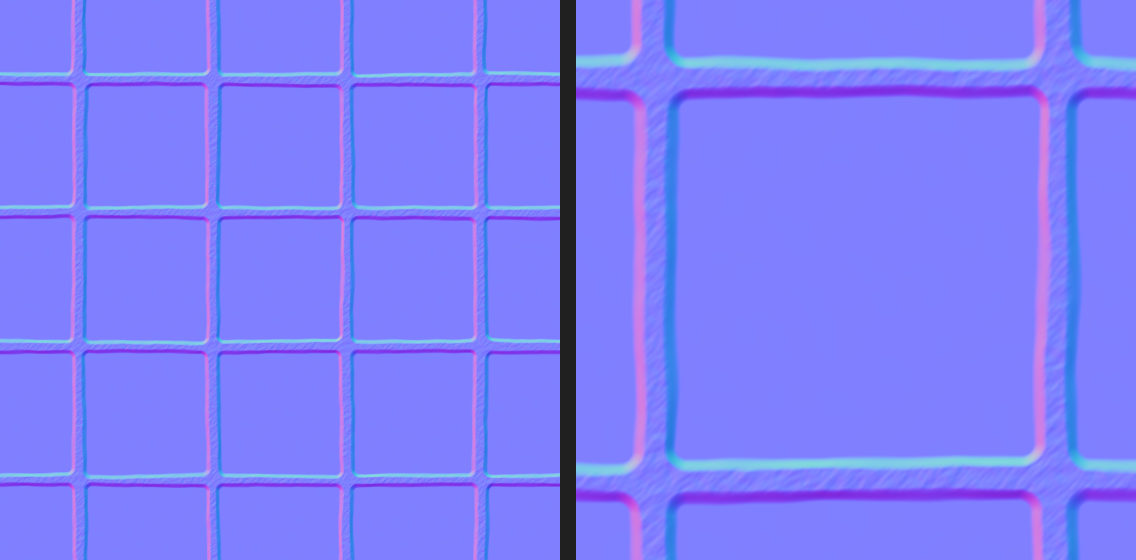
Left, the full canvas; right, a detail of the centre.
Give the GLSL for this texture map, as a Shadertoy shader.

```glsl
// Signed random pair per lattice point
vec2 hash2(vec2 p) {
    vec2 s = vec2(dot(p, vec2(127.1, 311.7)), dot(p, vec2(269.5, 183.3)));
    return 2.0 * fract(sin(s) * 43758.5) - 1.0;
}

float gradientNoise(vec2 p) {
    vec2 i = floor(p), f = p - i;
    vec2 u = f * f * f * (f * (f * 6.0 - 15.0) + 10.0);
    vec2 e = vec2(1, 0);
    float a = dot(hash2(i), f);
    float b = dot(hash2(i + e.xy), f - e.xy);
    float c = dot(hash2(i + e.yx), f - e.yx);
    float d = dot(hash2(i + e.xx), f - e.xx);
    return mix(mix(a, b, u.x), mix(c, d, u.x), u.y);
}

// Rounded tile whose four edges are each shifted and tilted a little
float tileDistance(vec2 p, vec2 id) {
    vec2 q = p - id;
    vec2 side = step(0.0, q);
    vec2 edgeX = hash2(id * 2.0 + vec2(side.x, 0) + 17.0);
    vec2 edgeY = hash2(id * 2.0 + vec2(0, side.y) + 91.5);
    vec2 extent = vec2(0.459, 0.463)
                + 0.007 * vec2(edgeX.x, edgeY.x)
                + 0.018 * vec2(edgeX.y, edgeY.y) * q.yx;
    vec2 d = abs(q) - extent + 0.045;
    return length(max(d, 0.0)) + min(max(d.x, d.y), 0.0) - 0.045;
}

float surfaceHeight(vec2 p) {
    // Hand-cut wobble of the edges
    vec2 warped = p + 0.012 * vec2(gradientNoise(p * 3.7 + 5.3), gradientNoise(p * 3.7 + 41.8))
                    + 0.004 * vec2(gradientNoise(p * 11.0 + 23.1), gradientNoise(p * 11.0 + 67.4));

    // Nearest of the four surrounding tiles
    float d = 1.0;
    for (int k = 0; k < 4; k++)
        d = min(d, tileDistance(warped, floor(warped) + vec2(k & 1, k >> 1)));

    // Raised tile with a bevel of uneven steepness
    float bevel = 0.018 * (1.0 + 0.45 * gradientNoise(p * 4.3 + 12.6));
    float tile = 0.019 * (1.0 - smoothstep(-bevel, bevel, d));

    // Slanted grain in the grout, barely present on the tiles
    vec2 slanted = vec2(p.x + p.y, (p.y - p.x) * 2.0);
    float grain = gradientNoise(slanted * 13.0) + 0.4 * gradientNoise(slanted * 29.0 + 7.7);
    float grout = 0.0026 * grain * smoothstep(0.0, 0.02, d);
    return tile + grout + 0.0004 * gradientNoise(p * 9.0 + 31.2);
}

void mainImage(out vec4 fragColor, in vec2 fragCoord) {
    // Tile centres lie on the integers, one of them mid-canvas
    vec2 p = (fragCoord / iResolution.xy - 0.5) * 4.19;

    // Slope by central differences
    vec2 e = vec2(0.004, 0);
    vec2 slope = vec2(surfaceHeight(p + e.xy) - surfaceHeight(p - e.xy),
                      surfaceHeight(p + e.yx) - surfaceHeight(p - e.yx)) / (2.0 * e.x);

    // Normal encoded with green pointing down
    vec3 normal = normalize(vec3(-slope.x, slope.y, 1.0));
    fragColor = vec4(normal * 0.5 + 0.5, 1.0);
}
```
